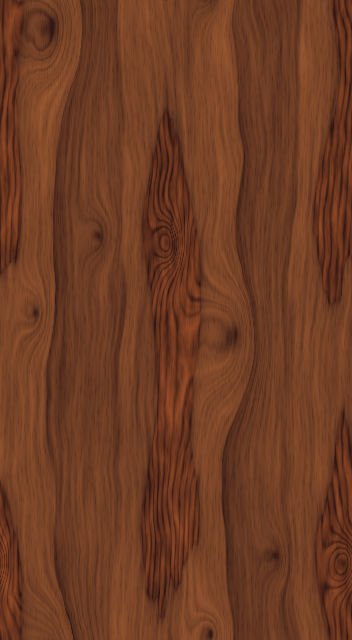
A Shadertoy shader for this texture:

```glsl
#define TILE_H 1.816
#define WANDER 0.036
#define RING_FREQ 230.0
#define HEART_FREQ 400.0
#define HEART_WIDTH 0.078
#define BAND_EDGE 0.155
#define FIBRE 0.21
#define DARK_WOOD vec3(0.20, 0.098, 0.083)
#define LIGHT_WOOD vec3(0.68, 0.392, 0.208)
#define DARK_HEART vec3(0.19, 0.085, 0.070)
#define LIGHT_HEART vec3(0.66, 0.335, 0.170)

// Knots of one column: offset x, height, radius, lift of the grain
const vec4 knots[4] = vec4[4](
    vec4( 0.155, 0.845, 0.095, 1.75),
    vec4(-0.020, 1.127, 0.042, 2.20),
    vec4(-0.217, 1.150, 0.042, 1.60),
    vec4( 0.100, 0.020, 0.042, 1.70));

vec2 hash2(vec2 p) {
    p = vec2(dot(p, vec2(127.1, 311.7)), dot(p, vec2(269.5, 183.3)));
    return fract(sin(p) * 43758.55);
}

// Distance to the nearest scattered point
float cells(vec2 p) {
    vec2 id = floor(p), f = p - id;
    float nearest = 2.0;
    for (int y = -1; y <= 1; y++)
    for (int x = -1; x <= 1; x++) {
        vec2 o = vec2(x, y);
        vec2 d = o + hash2(id + o) - f;
        nearest = min(nearest, dot(d, d));
    }
    return sqrt(nearest);
}

// Layered, rotated sines, roughly -1 to 1
float waves(vec2 p) {
    float sum = 0.0, amp = 0.5;
    for (int i = 0; i < 5; i++) {
        sum += amp * sin(p.x + 1.3 * sin(p.y));
        p = mat2(1.3, -0.9, 1.1, 1.6) * p + 2.1;
        amp *= 0.58;
    }
    return sum;
}

// Columns repeat sideways, every other one dropped by half a tile
vec2 columnSpace(vec2 p, int i) {
    float drop = (i % 2 == 0) ? 0.5 * TILE_H : 0.0;
    return vec2(p.x - 0.5 * float(i), mod(p.y + drop, TILE_H));
}

void mainImage(out vec4 fragColor, in vec2 fragCoord) {
    vec2 p = fragCoord / iResolution.x;
    float grain = p.x + WANDER * waves(vec2(p.y * 3.0, p.x * 4.0));
    float wobble = waves(vec2(p.x * 20.0, p.y * 6.0) + 4.0);
    float fray = waves(vec2(p.x * 42.0, p.y * 4.0) + 1.0);
    float core = 0.0, heart = -1.0;

    for (int i = 0; i <= 2; i++) {
        vec2 q = columnSpace(p, i);

        // Knots bend the grain into swirls and closed eyes
        for (int k = 0; k < 4; k++) {
            vec4 knot = knots[k];
            vec2 d = q - knot.xy;
            d.y = mod(d.y + 0.5 * TILE_H, TILE_H) - 0.5 * TILE_H;
            d = d * vec2(1.0, 0.58) / knot.z;
            d += 0.12 * wobble;
            float r2 = dot(d, d);
            grain -= knot.z * knot.w * exp(-r2);
            core = max(core, 0.8 * exp(-r2 * 30.0) + 0.3 * exp(-r2 * 2.5));
        }

        // Heartwood streak with frayed ends
        float tip = q.y + 0.13 * fray;
        float taper = sqrt(smoothstep(1.54, 1.22, tip) * smoothstep(0.05, 0.30, tip));
        float bend = 0.018 * sin(q.y * 5.0 + 1.0);
        float halfWidth = HEART_WIDTH * (1.0 + 0.2 * cos((q.y - 0.3) * 8.0));
        heart = max(heart, halfWidth * taper - 0.013
            - abs(q.x + 0.012 + bend) + 0.010 * wobble + 0.009 * fray);
    }

    // Light and dark bands with a dark line where they meet
    float side = fract(grain * 2.0 + 0.5) - 0.5;
    float broad = waves(vec2(grain * 24.0, p.y * 2.2));
    float past = abs(side) * 0.5 - BAND_EDGE - 0.022 * broad;
    float softness = side > 0.0 ? 0.004 : 0.012;
    float band = smoothstep(softness, -softness, past);
    float seam = (1.0 - band) * (0.6 * exp(-max(past, 0.0) * 40.0)
        + 0.5 * exp(-max(past, 0.0) * 200.0));
    float tone = 0.50 + 0.12 * band + 0.10 * broad;
    tone -= seam * (0.25 + 0.12 * sin(p.y * 6.0 + p.x * 9.0));

    // Sparse dark veins, growth rings and long fibres
    float vein = waves(vec2(grain * 62.0, p.y * 1.6) + 7.0);
    tone += 0.06 * vein - 0.16 * smoothstep(0.35, 0.95, vein);
    float ring = 0.5 + 0.5 * sin(grain * RING_FREQ + 2.5 * broad);
    float ringPatch = smoothstep(-0.3, 0.8, wobble) + 1.4 * core;
    tone -= 0.13 * (pow(ring, 3.0) - 0.3) * ringPatch;
    float fibre = cells(vec2(grain * 105.0, p.y * 6.0)) - 0.45;
    float pore = smoothstep(0.30, 0.08, cells(vec2(p.x * 125.0, p.y * 17.0)));
    float detail = FIBRE * fibre - 0.09 * pore;
    tone += detail - 0.55 * core;

    // Dense broken figure inside the heartwood
    float figure = 0.5 + 0.5 * sin(grain * HEART_FREQ + 3.0 * wobble + 2.0 * fray);
    float blotch = cells(vec2(p.x * 46.0 + wobble, p.y * 9.0 + 0.5 * fray));
    float heartTone = 0.50 + 0.12 * broad + 0.42 * (blotch - 0.45) + 0.05 * vein
        - 0.32 * (pow(figure, 3.0) - 0.3) + 1.2 * detail - 0.30 * core;
    float rim = exp(-abs(heart) * 130.0);
    tone -= 0.24 * rim + 0.08 * exp(-abs(heart) * 35.0);
    heartTone -= 0.24 * rim;

    vec3 wood = mix(DARK_WOOD, LIGHT_WOOD, clamp(tone, 0.0, 1.0));
    vec3 red = mix(DARK_HEART, LIGHT_HEART, clamp(heartTone, 0.0, 1.0));
    vec3 color = mix(wood, red, smoothstep(-0.004, 0.004, heart));
    fragColor = vec4(color, 1.0);
}
```
